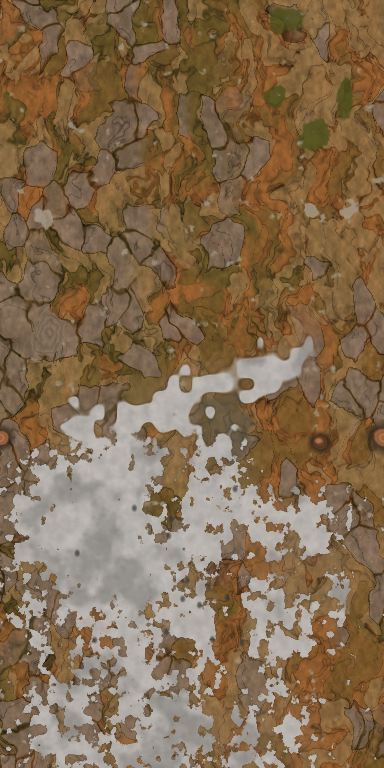
Reproduce this texture procedurally as a Shadertoy shader.

```glsl
float hash(vec2 p) {
  vec3 q = fract(vec3(p.xyx) * .1031);
  q += dot(q, q.yzx + 33.33);
  return fract((q.x + q.y) * q.z);
}

float noise(vec2 p) {
  vec2 i = floor(p), f = fract(p);
  f = f * f * (3. - 2. * f);
  return mix(mix(hash(i), hash(i + vec2(1, 0)), f.x),
             mix(hash(i + vec2(0, 1)), hash(i + vec2(1, 1)), f.x), f.y);
}

float fbm(vec2 p) {
  float sum = 0., amp = .533;
  for (int i = 0; i < 4; i++) {
    sum += amp * noise(p);
    p = mat2(1.6, 1.2, -1.2, 1.6) * p + 11.7;
    amp *= .5;
  }
  return sum;
}

// Soft ellipse (centre, radii): 1 inside, 0.5 on the radius
float blob(vec2 p, vec4 e) {
  return 1. - smoothstep(.4, 1.6, length((p - e.xy) / e.zw));
}

float segment(vec2 p, vec2 a, vec2 b) {
  vec2 d = b - a;
  return length(p - a - d * clamp(dot(p - a, d) / dot(d, d), 0., 1.));
}

// Cellular plates: x = gap to the border, y = random value of the cell
vec2 plates(vec2 p) {
  float near = 9., second = 9., id = 0.;
  for (int y = -1; y <= 1; y++)
  for (int x = -1; x <= 1; x++) {
    vec2 c = floor(p) + vec2(x, y);
    float d = length(c + vec2(hash(c), hash(c + 71.3)) - p);
    if (d < near) { second = near; near = d; id = hash(c + 19.1); }
    else second = min(second, d);
  }
  return vec2(second - near, id);
}

// Thin peeling sheet with a dark rim
vec3 sheet(vec3 under, vec3 tint, float field) {
  under *= 1. - .3 * exp(-abs(field + .008) * 70.);
  return mix(under, tint, .75 * smoothstep(0., .025, field));
}

vec3 bark(vec2 p) {
  vec2 warp = vec2(fbm(p * 10.), fbm(p * 10. + 40.)) - .5;
  vec2 w = p + .13 * warp;
  float broad = fbm(p * vec2(4, 3) + 7.);
  float warm = smoothstep(.2, .75, p.x + broad - .5);
  float tone = .6 * fbm(w * vec2(24, 10)) + .4 * broad + .14 * (warm - .4);
  vec3 olive = vec3(.40, .32, .15), rust = vec3(.57, .36, .18);
  vec3 col = mix(olive, rust, smoothstep(.36, .58, tone));

  // Overlapping sheets
  for (int i = 0; i < 4; i++) {
    vec3 tint = i == 2 ? mix(olive, rust, .3 * warm) : mix(rust, vec3(.55, .43, .27), float(i % 2));
    col = sheet(col, tint, fbm(w * vec2(15, 8) + float(i) * 17.3) - .57);
  }

  // Grey flakes, thickest on the upper left
  vec2 flake = plates((p + .1 * warp) * vec2(15, 11));
  float amount = mix(.48, .13, smoothstep(.3, .6, p.x));
  amount += .25 * smoothstep(.75, .95, p.x) * (1. - smoothstep(.9, 1.2, p.y));
  float grey = 1. - smoothstep(amount - .03, amount + .03, flake.y);
  vec3 mauve = mix(vec3(.43, .35, .28), vec3(.54, .46, .40), fbm(p * 18. + 5.));
  col *= 1. - .4 * grey * (1. - smoothstep(0., .14, flake.x));
  col = mix(col, mauve, .85 * grey * smoothstep(.05, .14, flake.x));

  // Fine grain and cracks
  col *= .8 + .4 * fbm(p * vec2(85, 60));
  float crack = abs(fbm(w * vec2(16, 8) + 90.) - .5);
  return col * (1. - .35 * exp(-crack * 110.));
}

// Paint coverage before noise breaks it up
float coverage(vec2 p) {
  float d = 1.15 * blob(p, vec4(.29, .62, .23, .24));
  d = max(d, .72 * blob(p, vec4(.57, .70, .17, .20)));
  d = max(d, .70 * blob(p, vec4(.77, .62, .13, .12)));
  d = max(d, .66 * blob(p, vec4(.70, .40, .12, .16)));
  d = max(d, .74 * blob(p, vec4(.42, .36, .22, .20)));
  d = max(d, .80 * blob(p, vec4(.33, .10, .26, .17)));
  d = max(d, .58 * blob(p, vec4(.68, .09, .17, .14)));
  d = max(d, .52 * blob(p, vec4(.87, .48, .05, .18)));
  d = max(d, .46 * blob(p, vec4(.09, .42, .05, .20)));
  vec2 bend = vec2(.53, .99);
  float arc = min(segment(p, vec2(.23, .89), bend), segment(p, bend, vec2(.79, 1.05)));
  d = max(d, .58 * (1. - smoothstep(.03, .12, arc)));
  // Bare patches
  d -= .75 * blob(p, vec4(.43 + .3 * (p.y - .69), .69, .05, .10));
  d -= .60 * blob(p, vec4(.46, .29, .05, .04));
  d -= .45 * blob(p, vec4(.29, .13, .07, .06));
  d -= .40 * blob(p, vec4(.60, .38, .04, .22));
  return d - .55 * blob(p, vec4(.73, .84, .09, .11));
}

vec3 knot(vec3 col, vec2 p, vec2 centre, float radius, vec3 heart) {
  float r = length(p - centre) / radius + .5 * (fbm(p * 35.) - .5);
  col = mix(col, vec3(.20, .15, .11), .75 * (1. - smoothstep(.8, 1.5, r)));
  return mix(col, heart * (.9 + .1 * cos(r * 18.)), 1. - smoothstep(.55, .85, r));
}

void mainImage(out vec4 fragColor, in vec2 fragCoord) {
  vec2 p = fragCoord / iResolution.xy * vec2(1, 2);
  vec3 col = bark(p);
  float rough = fbm(p * 32. + 3.) - .5;

  // Moss and pale lichen
  float moss = blob(p, vec4(.82, 1.65, .04, .04)) + blob(p, vec4(.90, 1.74, .02, .05))
    + blob(p, vec4(.72, 1.75, .03, .03)) + blob(p, vec4(.74, 1.95, .04, .04));
  col = mix(col, vec3(.28, .30, .10), .75 * smoothstep(.4, .7, moss + 1.5 * rough));
  float lichen = blob(p, vec4(.90, 1.465, .03, .025)) + blob(p, vec4(.81, 1.45, .016, .02))
    + blob(p, vec4(.117, 1.435, .03, .025));
  col = mix(col, vec3(.65, .61, .54), .8 * smoothstep(.45, .75, lichen + 2. * rough));

  // Ringed grey scale
  float ring = length((p - vec2(.13, 1.13)) / vec2(.045, .065)) + rough;
  vec3 scale = vec3(.52, .44, .36) * (.95 + .08 * cos(ring * 20.));
  col = mix(col, scale, .85 * (1. - smoothstep(.9, 1.05, ring)));

  // Weathered paint
  float cover = coverage(p);
  col = mix(col, vec3(.54, .46, .37), .4 * smoothstep(.15, .8, cover));
  float soot = blob(p, vec4(.58, .89, .08, .09)) + rough;
  col = mix(col, vec3(.36, .33, .26), .6 * smoothstep(.35, .7, soot));
  float spots = noise(p * vec2(31, 26) + 2.) * .6 + .2;
  float breakup = mix(fbm(p * vec2(44, 40) + 60.), spots, smoothstep(.78, .92, p.y));
  float edge = cover - .5 + 1.7 * (breakup - .5);
  vec3 paint = vec3(.72, .705, .69) * (.91 + .18 * fbm(p * 50. + 8.));
  paint *= 1. - .18 * smoothstep(.5, .72, fbm(p * 11. + 31.));
  col *= 1. - .15 * exp(-abs(edge + .04) * 25.);
  col = mix(col, paint, .96 * smoothstep(-.02, .09, edge));

  // Small dark pits
  for (int i = 0; i < 14; i++) {
    vec2 seed = vec2(i, 4);
    vec2 pit = vec2(.14, .32) + vec2(.56, .42) * vec2(hash(seed), hash(seed + 23.));
    col = mix(col, vec3(.22), .7 * blob(p, vec4(pit, .006, .008)));
  }

  // Knots
  vec3 heart = vec3(.70, .45, .29);
  col = knot(col, p, vec2(0, .86), .027, heart);
  col = knot(col, p, vec2(1, .86), .037, heart);
  col = knot(col, p, vec2(.833, .846), .024, heart * .58);
  col = mix(col, heart, blob(p, vec4(.83, .852, .009, .007)));
  fragColor = vec4(col, 1);
}
```
